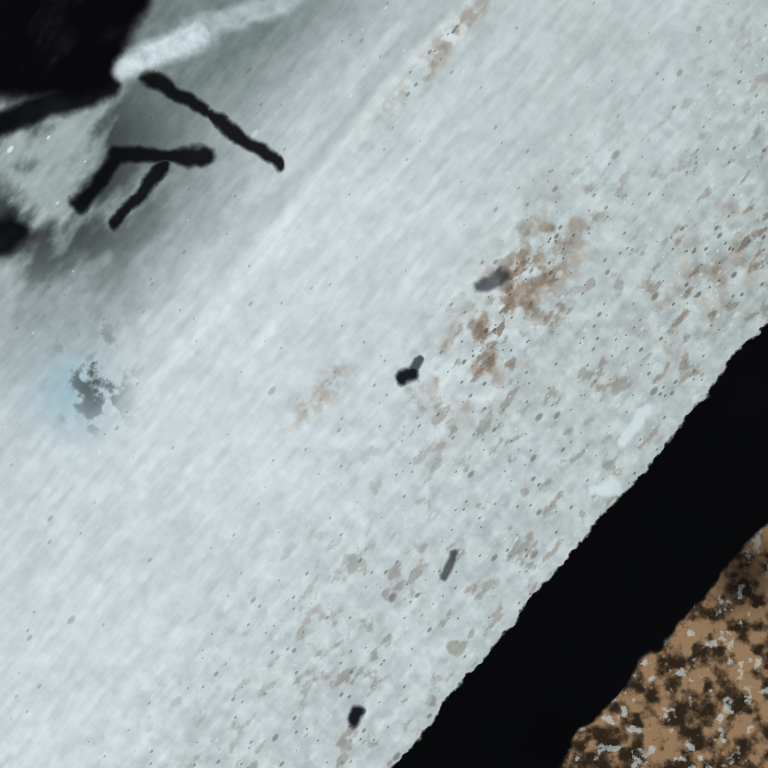
Give the GLSL for this texture, as a three.js fragment shader.

```glsl
// Weathered pale stone slab with a dark gap and gritty brown ground.
#define SLAB_EDGE 0.393
#define GROUND_EDGE 0.557
#define RIDGE -0.172
#define GRAIN 0.17
#define PALE vec3(0.79, 0.835, 0.85)
#define STONE vec3(0.69, 0.735, 0.735)
#define SHADE vec3(0.46, 0.51, 0.51)
#define RUST vec3(0.5, 0.42, 0.34)
#define DARK vec3(0.035, 0.037, 0.045)
#define FLAKE vec3(0.82, 0.88, 0.9)

varying vec2 vUv;

float hash(vec2 p) {
  vec3 q = fract(p.xyx * 0.1031);
  q += dot(q, q.yzx + 33.33);
  return fract((q.x + q.y) * q.z);
}

float noise(vec2 p) {
  vec2 i = floor(p), f = fract(p), e = vec2(0, 1);
  f = f * f * (3.0 - 2.0 * f);
  return mix(mix(hash(i), hash(i + e.yx), f.x),
             mix(hash(i + e), hash(i + e.yy), f.x), f.y);
}

float fbm(vec2 p) {
  float sum = 0.0, amp = 0.5;
  for (int i = 0; i < 5; i++) {
    sum += amp * noise(p);
    p = mat2(1.6, 1.2, -1.2, 1.6) * p + 7.3;
    amp *= 0.5;
  }
  return sum;
}

float bell(vec2 d) { return exp(-dot(d, d)); }
float line(float d) { return exp(-d * d); }

// Across and along the slab
vec2 slab(vec2 p) { return vec2(0.768 * p.x - 0.64 * p.y, 0.64 * p.x + 0.768 * p.y); }

// Soft capsule between two ends
float stroke(vec2 p, vec4 ends, float w) {
  vec2 d = ends.zw - ends.xy, a = p - ends.xy;
  float h = clamp(dot(a, d) / dot(d, d), 0.0, 1.0);
  return 1.0 - smoothstep(w * 0.35, w, length(a - d * h));
}

// Patch stretched along the slab
float streak(vec2 p, float x, float y, float w, float l) {
  return bell(slab(p - vec2(x, y)) / vec2(w, l));
}

// Scattered chips: x is dark, y is bright
vec2 chips(vec2 p, float density) {
  vec2 found = vec2(0);
  for (int k = 0; k < 3; k++) {
    vec2 g = p * (38.0 + 31.0 * float(k)), id = floor(g);
    vec2 d = slab(fract(g) - 0.3 - 0.4 * vec2(hash(id), hash(id + 19.0)));
    float r = 0.1 + 0.17 * hash(id + 41.0);
    float m = 1.0 - smoothstep(r * 0.4, r, length(d * vec2(1.3, 0.7)));
    m *= step(hash(id + 67.0), density);
    found = max(found, hash(id + 83.0) > 0.3 ? vec2(m, 0) : vec2(0, m));
  }
  return found;
}

void main() {
  vec2 p = vUv, st = slab(p);
  float s = st.x, t = st.y;
  float broad = fbm(p * 7.0), fine = fbm(p * 85.0) - 0.48;
  vec2 q = p + 0.022 * (vec2(fbm(p * 28.0), fbm(p * 28.0 + 40.0)) - 0.48);

  // Slab light: pale lower left, greyer toward the top and the edge
  float shade = 0.62 * smoothstep(0.55, 1.3, t) + 0.6 * smoothstep(0.02, 0.38, s);
  vec3 col = mix(PALE, STONE, clamp(shade + (broad - 0.5) * 0.6, 0.0, 1.0));
  float recess = smoothstep(0.18, 0.38, 0.06 - s - 0.12 * broad);
  col = mix(col, SHADE, recess * (0.3 + 0.7 * smoothstep(0.3, 0.65, t)));

  // Long ridges
  float ridge = s - RIDGE - 0.012 * (noise(vec2(t * 7.0, 2)) - 0.5);
  col += 0.055 * smoothstep(0.35, 0.75, t) * (line(ridge / 0.009)
       - line((ridge + 0.022) / 0.013) + 0.5 * line((ridge - 0.072) / 0.007));

  // Rusty rough patches
  float rust = streak(p, 0.7, 0.66, 0.045, 0.1)
             + 0.8 * streak(p, 0.63, 0.54, 0.05, 0.11)
             + 0.8 * streak(p, 0.415, 0.487, 0.018, 0.055)
             + 0.8 * streak(p, 0.57, 0.93, 0.014, 0.13)
             + 0.6 * streak(p, 0.94, 0.66, 0.05, 0.15);
  float rough = clamp(smoothstep(-0.02, 0.3, s) * 0.55 + rust * 0.7, 0.0, 1.0);
  col = mix(col, RUST, rust * 0.65 * smoothstep(0.42, 0.68, fbm(p * 48.0)));

  // Grain, scratches, pits and chips
  col += GRAIN * ((0.5 + rough) * fine + 0.7 * (fbm(st * vec2(130, 28)) - 0.48));
  float pits = smoothstep(0.57, 0.74, fbm(st * vec2(75, 42) + 15.0));
  col = mix(col, RUST * 0.8, pits * rough * 0.62);
  vec2 chip = chips(p, 0.025 + 0.17 * rough);
  col = mix(col, vec3(0.32), chip.x * (0.25 + 0.4 * rough));
  col = mix(col, FLAKE, chip.y * 0.55);

  // Blue stain with dark flecks
  col = mix(col, vec3(0.55, 0.7, 0.76), 0.6 * bell((p - vec2(0.09, 0.49)) / 0.05));
  float fleck = bell((p - vec2(0.12, 0.51)) / vec2(0.04, 0.06));
  col = mix(col, SHADE * 0.55, 0.8 * fleck * smoothstep(0.46, 0.62, fbm(p * 42.0)));

  // Broken rock, cracks, hollow and pale vein
  float broken = 1.0 - smoothstep(0.06, 0.24, length(p - vec2(0.04, 0.79)));
  float facet = fbm(st * vec2(26, 13) + 3.0);
  col = mix(col, SHADE * 0.37, broken * smoothstep(0.4, 0.62, facet) * 0.85);
  col += 0.16 * broken * (1.0 - smoothstep(0.3, 0.48, facet));
  float crack = stroke(q, vec4(0.19, 0.9, 0.27, 0.855), 0.014);
  crack = max(crack, stroke(q, vec4(0.28, 0.85, 0.36, 0.785), 0.012));
  crack = max(crack, stroke(q, vec4(0.1, 0.735, 0.15, 0.79), 0.014));
  crack = max(crack, stroke(q, vec4(0.15, 0.795, 0.27, 0.798), 0.016));
  crack = max(crack, stroke(q, vec4(0.15, 0.71, 0.21, 0.78), 0.012));
  crack = max(crack, stroke(q, vec4(0, 0.84, 0.14, 0.89), 0.022));
  crack = max(crack, stroke(q, vec4(0, 0.69, 0.02, 0.7), 0.03));
  col = mix(col, DARK, crack * 0.9);
  float hollow = smoothstep(0.875, 0.9, q.y + 0.02 * broad)
               * smoothstep(-0.015, 0.015, 0.55 * q.y - q.x - 0.35);
  col = mix(col, DARK + 0.08 * smoothstep(0.5, 0.8, facet), hollow);
  float vein = max(stroke(q, vec4(0.16, 0.91, 0.26, 0.955), 0.026),
             0.6 * stroke(q, vec4(0.25, 0.955, 0.39, 1.01), 0.026));
  col = mix(col, FLAKE + 0.3 * fine, vein * 0.85);

  // Single holes and bright flakes
  float flake = 0.6 * stroke(q, vec4(0.55, 0.515, 0.575, 0.52), 0.018);
  flake = max(flake, stroke(q, vec4(0.775, 0.362, 0.8, 0.365), 0.012));
  flake = max(flake, stroke(q, vec4(0.815, 0.425, 0.845, 0.465), 0.011));
  col = mix(col, FLAKE, flake * 0.8);
  float hole = stroke(q, vec4(0.521, 0.507, 0.534, 0.513), 0.01);
  hole = max(hole, 0.7 * stroke(q, vec4(0.532, 0.514, 0.548, 0.53), 0.008));
  hole = max(hole, 0.6 * stroke(q, vec4(0.625, 0.625, 0.655, 0.645), 0.014));
  hole = max(hole, 0.6 * stroke(q, vec4(0.575, 0.245, 0.588, 0.285), 0.009));
  hole = max(hole, stroke(q, vec4(0.46, 0.06, 0.465, 0.07), 0.012));
  col = mix(col, DARK * 3.0, hole);

  // Dark gap and gritty ground
  float rim = s - SLAB_EDGE + 0.022 * (fbm(p * 17.0) - 0.48) + 0.012 * fine;
  col = mix(col, DARK * (0.7 + 0.6 * broad), smoothstep(-0.002, 0.003, rim));
  vec3 ground = mix(RUST * 0.35, RUST * 1.15, smoothstep(0.28, 0.64, fbm(p * 65.0)));
  ground *= vec3(1, 0.97, 0.9);
  ground = mix(ground, FLAKE * 0.88, 0.7 * smoothstep(0.58, 0.73, fbm(p * 80.0 + 31.0)));
  ground *= 1.0 - 0.55 * bell((p - vec2(0.97, 0.26)) / 0.05);
  float bank = s - GROUND_EDGE + 0.03 * (fbm(p * 24.0) - 0.48);
  col = mix(col, ground, smoothstep(-0.003, 0.004, bank));

  gl_FragColor = vec4(clamp(col, 0.0, 1.0), 1);
}
```
